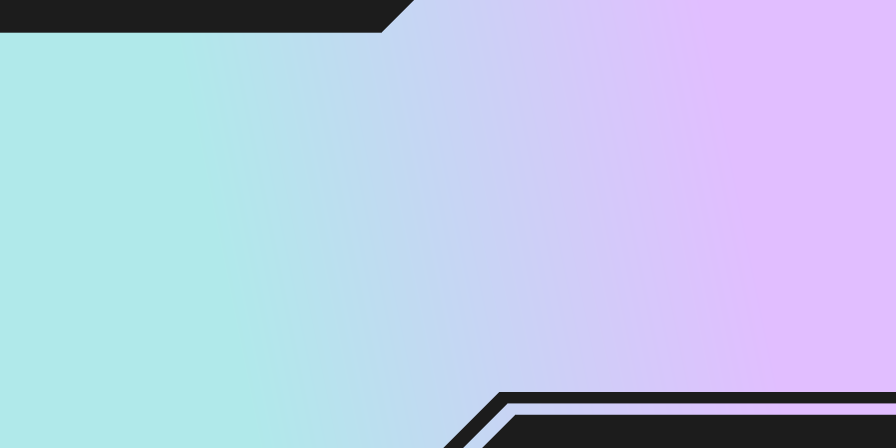
Write a Shadertoy shader that draws this background.

```glsl
// Teal to lilac gradient with dark, 45-degree chamfered panels at the top left and bottom right.

// Antialiased coverage of a signed distance (negative inside).
float fill(float dist) {
    return clamp(0.5 - dist * iResolution.y, 0.0, 1.0);
}

// Panel in the lower right: flat top, and a left side rising at 45 degrees from x = foot.
float lowerPanel(vec2 p, float top, float foot) {
    return fill(max(p.y - top, (foot - p.x + p.y) * 0.70711));
}

void mainImage(out vec4 fragColor, in vec2 fragCoord) {
    // Canvas height is one unit.
    vec2 p = fragCoord / iResolution.y;

    // Slightly tilted gradient with flat ends
    float blend = clamp((p.x + 0.2 * p.y - 0.57) / 1.2, 0.0, 1.0);
    vec3 background = mix(vec3(0.690, 0.914, 0.918), vec3(0.882, 0.745, 1.0), blend);

    // Upper left bar
    float bar = fill(max(0.927 - p.y, (p.x - p.y + 0.0755) * 0.70711));

    // Lower right panel, split by a thin open channel
    float outer = lowerPanel(p, 0.125, 0.9896);
    float channel = lowerPanel(p, 0.0995, 1.0338);
    float inner = lowerPanel(p, 0.0742, 1.0762);

    float dark = max(bar, outer - channel + inner);
    fragColor = vec4(mix(background, vec3(0.11), dark), 1.0);
}
```
